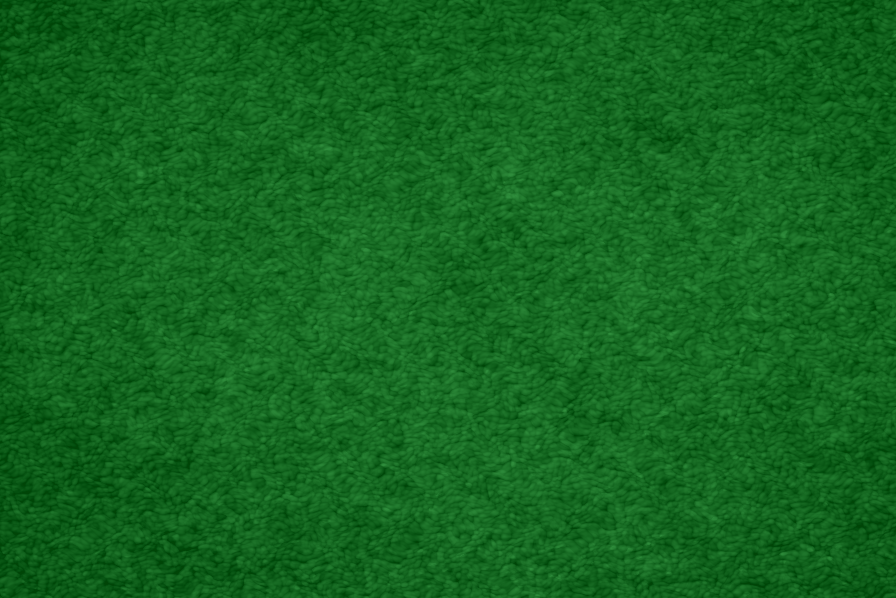
This texture is drawn by a WebGL 2 fragment shader. Its source:

```glsl
#version 300 es
precision highp float;

uniform vec2 u_resolution;
out vec4 fragColor;

vec3 hash3(vec2 cell) {
    vec3 q = fract(cell.xyx * vec3(0.1031, 0.1030, 0.0973));
    q += dot(q, q.yxz + 33.33);
    return fract((q.xxy + q.yzz) * q.zyx);
}

// Soft cellular noise: x = blended tone of nearby tufts, y = soft squared distance
vec2 tufts(vec2 p) {
    vec2 cell = floor(p);
    float weightSum = 0.0;
    float toneSum = 0.0;
    for (int j = -1; j <= 1; j++) {
        for (int i = -1; i <= 1; i++) {
            vec2 id = cell + vec2(i, j);
            vec3 rnd = hash3(id);
            vec2 d = id + rnd.xy - p;
            float weight = exp(-9.0 * dot(d, d));
            weightSum += weight;
            toneSum += weight * rnd.z;
        }
    }
    return vec2(toneSum / weightSum, -log(weightSum) / 9.0);
}

// Broad uneven patches from layered, bent sines
float mottle(vec2 p) {
    float sum = 0.0;
    for (int i = 0; i < 4; i++) {
        p = mat2(0.8, 0.6, -0.6, 0.8) * p * 1.6 + 2.7;
        sum += sin(p.x + 1.4 * sin(p.y)) * sin(p.y + 1.1 * sin(p.x * 0.7));
    }
    return sum * 0.25;
}

void main() {
    vec2 uv = gl_FragCoord.xy / u_resolution;
    vec2 p = gl_FragCoord.xy / u_resolution.y;

    // Bend the pile so that tufts lean in changing directions
    vec2 pile = p;
    pile.x += 0.004 * sin(p.y * 71.0 + 3.0 * sin(p.x * 23.0));
    pile.y += 0.003 * sin(p.x * 83.0 + 3.0 * sin(p.y * 31.0));

    // Small loops lit from above, with finer fibres on top
    vec2 loopPos = pile * vec2(102.0, 146.0);
    vec2 loops = tufts(loopPos);
    vec2 shaded = tufts(loopPos + vec2(-0.25, 0.45));
    vec2 fibres = tufts(pile * vec2(150.0, 210.0) + 41.0);

    float tone = 0.47;
    tone += 0.55 * (loops.x - 0.5) + 0.50 * (0.17 - loops.y);
    tone += 0.38 * (shaded.y - loops.y);
    tone += 0.25 * (fibres.x - 0.5) + 0.22 * (0.17 - fibres.y);

    // Clumps of loops pressed together
    tone += 0.32 * (tufts(pile * vec2(42.0, 62.0) + 19.0).x - 0.5);

    // Patches, faint woven rows and darkening towards the borders
    float patches = mottle(p * 3.0);
    tone += 0.19 * patches + 0.14 * mottle(p * vec2(9.0, 17.0));
    tone += 0.03 * sin(p.y * 190.0 + 1.5 * sin(p.x * 5.0));
    vec2 fromCentre = uv - vec2(0.54, 0.48);
    tone += 0.18 - 1.1 * dot(fromCentre, fromCentre);

    // Sparse pale flecks, more frequent to the lower right
    vec2 flecks = tufts(pile * vec2(66.0, 105.0) + 87.0);
    float fleckLimit = 0.95 - 0.06 * (uv.x - uv.y) - 0.04 * patches;
    tone += 0.40 * smoothstep(fleckLimit - 0.06, fleckLimit + 0.04, flecks.x)
                 * smoothstep(0.22, 0.02, flecks.y);

    tone = clamp(tone, -0.3, 1.35);
    vec3 green = mix(vec3(0.02, 0.32, 0.065), vec3(0.14, 0.49, 0.19), tone);
    fragColor = vec4(max(green, 0.0), 1.0);
}
```
